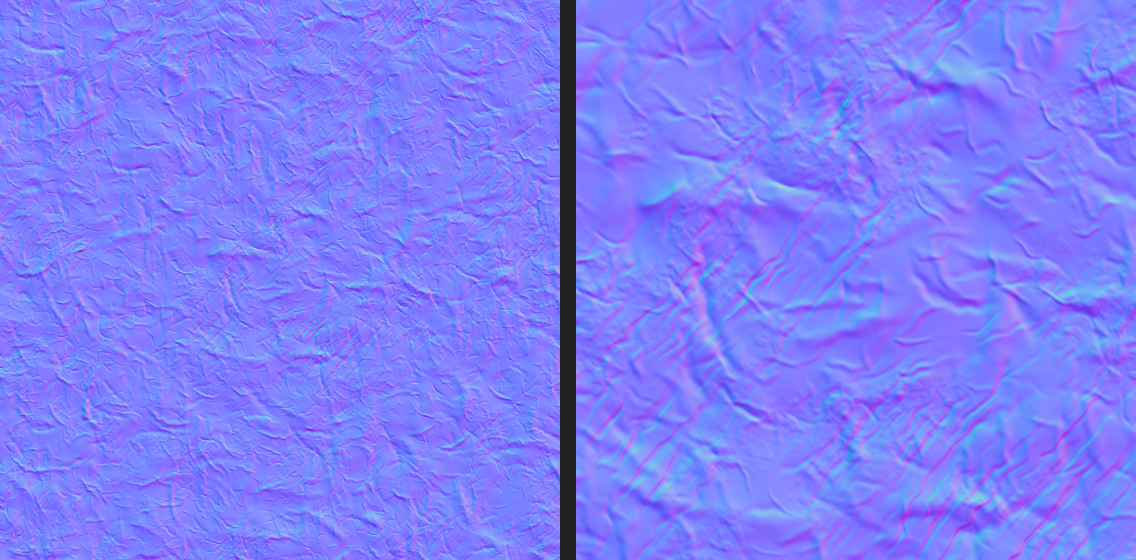
Left, the full canvas; right, a detail of the centre.
A Shadertoy shader for this texture map:

```glsl
const float EPS = 0.0009;             // sampling step for the slope
const vec2 RELIEF = vec2(0.88, 1.15); // overall steepness per axis
const vec2 TILT = vec2(0.0, 0.0);     // constant lean of the surface
const float SWELL_SLOPE = 0.075;      // broad undulation
const float GRAIN_SLOPE = 0.06;       // crumbly speckle
const float GRAIN_FREQ = 135.0;
const float SCRATCH_SLOPE = 0.16;     // parallel diagonal grooves
const vec2 SCRATCH_FREQ = vec2(15.0, 160.0);
const float SCRATCH_ANGLE = 0.9;
const float STREAK_SLOPE = 0.07;      // soft upright streaks
const vec2 STREAK_FREQ = vec2(75.0, 13.0);
const float WRINKLE_SLOPE = 0.42;     // short bent creases
const float WRINKLE_CELLS = 12.0;
const float WRINKLE_WIDTH = 0.085;

vec2 hash22(vec2 p) {
    vec3 q = fract(vec3(p.xyx) * vec3(0.1031, 0.1030, 0.0973));
    q += dot(q, q.yzx + 33.33);
    return fract((q.xx + q.yz) * q.zy);
}

mat2 rotation(float a) {
    float c = cos(a), s = sin(a);
    return mat2(c, -s, s, c);
}

float corner(vec2 cell, vec2 offset) {
    return dot(hash22(cell) * 2.0 - 1.0, offset);
}

// Gradient noise, roughly -0.6 to 0.6
float noise(vec2 p) {
    vec2 i = floor(p), f = p - i;
    vec2 u = f * f * f * (f * (f * 6.0 - 15.0) + 10.0);
    vec2 e = vec2(1.0, 0.0);
    return mix(mix(corner(i, f), corner(i + e, f - e), u.x),
               mix(corner(i + e.yx, f - e.yx), corner(i + e.xx, f - e.xx), u.x), u.y);
}

// One bent, tapered crease per cell; height is scaled to unit slope
float wrinkles(vec2 p, float cells, float seed) {
    vec2 q = p * cells, home = floor(q);
    float h = 0.0;
    for (int j = -1; j <= 1; j++)
    for (int i = -1; i <= 1; i++) {
        vec2 cell = home + vec2(i, j);
        vec2 place = hash22(cell + seed);
        vec2 shape = hash22(cell + seed + 71.0);
        vec2 style = hash22(cell + seed + 139.0);
        vec2 d = rotation(mix(-1.9, 0.6, shape.x)) * (q - cell - place);
        d.y += (style.x - 0.5) * 1.4 * d.x * d.x;
        float taper = smoothstep(1.0, 0.3, abs(d.x) / mix(0.3, 0.85, shape.y));
        float across = d.y / (WRINKLE_WIDTH * mix(0.7, 1.4, style.x));
        float profile = exp(-across * across) * (0.7 + 0.6 * across);
        h += profile * taper * (style.y < 0.4 ? -1.0 : 1.0) * mix(0.4, 1.0, place.x);
    }
    return h * WRINKLE_WIDTH / cells;
}

float height(vec2 p) {
    // Wavering, slightly ragged coordinates
    vec2 bent = p + 0.016 * vec2(noise(p * 8.0), noise(p * 8.0 + 40.0));
    vec2 ragged = bent + 0.005 * vec2(noise(p * 85.0), noise(p * 85.0 + 19.0));

    // Broad swell
    float h = SWELL_SLOPE * (noise(bent * 13.0) / 13.0 + noise(bent * 36.0 + 7.0) / 36.0);

    // Speckle gathered in small patches
    float patches = smoothstep(-0.2, 0.4, noise(p * 13.0 + 31.0) + 0.7 * noise(p * 34.0));
    vec2 g = rotation(0.6) * bent * GRAIN_FREQ;
    float grain = smoothstep(0.0, 0.3, noise(g)) + 0.5 * smoothstep(0.0, 0.3, noise(g * 1.5 + 5.0));
    h += GRAIN_SLOPE * patches * grain / GRAIN_FREQ;

    // Diagonal grooves in clusters
    float groups = smoothstep(-0.12, 0.35, noise(p * 6.0 + 63.0) + 0.6 * noise(p * 17.0 + 3.0));
    vec2 s = rotation(SCRATCH_ANGLE) * (ragged + 0.02 * noise(p * 4.0 + 11.0)) * SCRATCH_FREQ;
    h -= SCRATCH_SLOPE * groups * smoothstep(-0.05, 0.35, noise(s + 200.0)) / SCRATCH_FREQ.y;

    // Upright streaks
    float columns = smoothstep(-0.05, 0.3, noise(p * vec2(8.0, 3.0) + 87.0));
    h += STREAK_SLOPE * columns * smoothstep(-0.05, 0.35, noise(ragged * STREAK_FREQ)) / STREAK_FREQ.x;

    // Creases at four sizes
    float cells = WRINKLE_CELLS;
    for (int k = 0; k < 4; k++) {
        h += WRINKLE_SLOPE * wrinkles(ragged, cells, float(k) * 23.0 + 5.0);
        cells *= 1.5;
    }
    return h;
}

void mainImage(out vec4 fragColor, in vec2 fragCoord) {
    vec2 p = fragCoord / iResolution.y;
    vec2 e = vec2(EPS, 0.0);

    // Slope to unit normal, packed as colour
    vec2 slope = vec2(height(p + e) - height(p - e),
                      height(p + e.yx) - height(p - e.yx)) / (2.0 * EPS);
    vec3 normal = normalize(vec3(TILT - slope * RELIEF, 1.0));
    fragColor = vec4(normal * 0.5 + 0.5, 1.0);
}
```
